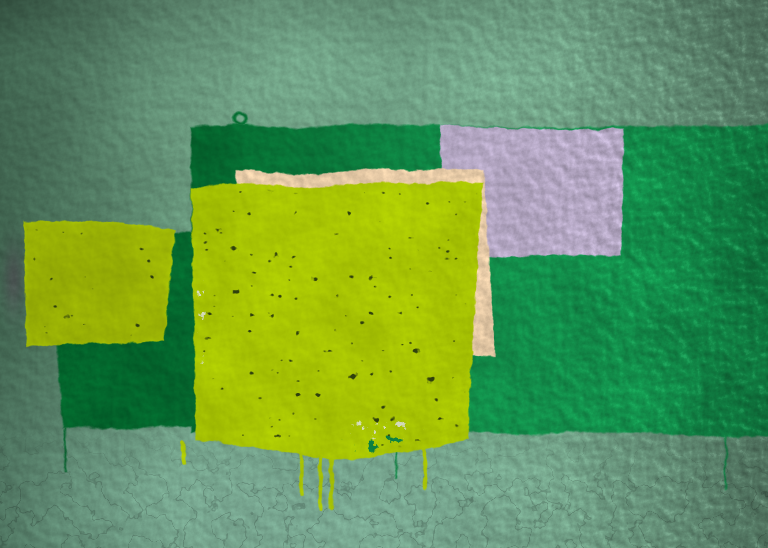
Reproduce this background procedurally as a WebGL 1 fragment shader.

```glsl
precision highp float;
// Painted plaster wall: a dark green band under lilac, peach and lime patches.
// Each patch is a four-sided distance field with noise-frayed edges; drips and
// chips are scattered on top, and a relief from gradient noise lights the plaster.
uniform vec2 u_resolution;

float hash(vec2 p) {
  return fract(sin(dot(p, vec2(127.1, 311.7))) * 43758.5);
}

vec2 gradient(vec2 cell) {
  float a = 6.2832 * hash(cell);
  return vec2(cos(a), sin(a));
}

float noise(vec2 p) {
  vec2 i = floor(p), f = fract(p);
  vec2 u = f * f * f * (f * (f * 6.0 - 15.0) + 10.0);
  vec2 e = vec2(1.0, 0.0);
  float low = mix(dot(gradient(i), f), dot(gradient(i + e), f - e), u.x);
  float high = mix(dot(gradient(i + e.yx), f - e.yx), dot(gradient(i + 1.0), f - 1.0), u.x);
  return mix(low, high, u.y);
}

float fbm(vec2 p) {
  float sum = 0.0, amp = 0.6;
  for (int i = 0; i < 4; i++) {
    sum += amp * noise(p);
    p = p * 2.03 + 17.3;
    amp *= 0.5;
  }
  return sum;
}

// Signed distance outside one edge, with corners listed clockwise
float edge(vec2 p, vec2 a, vec2 b) {
  vec2 d = normalize(b - a);
  return dot(p - a, vec2(-d.y, d.x));
}

float quad(vec2 p, vec2 a, vec2 b, vec2 c, vec2 d) {
  return max(max(edge(p, a, b), edge(p, b, c)), max(edge(p, c, d), edge(p, d, a)));
}

float fill(float d, float soft) {
  return 1.0 - smoothstep(-soft, soft, d);
}

// Vertical run of paint from top to bottom, rounded at the tip
float drip(vec2 p, float x, float top, float bottom, float radius) {
  return length(vec2(p.x - x, p.y - clamp(p.y, bottom, top))) - radius;
}

// Small irregular flakes, at most one per cell
float flakes(vec2 p, float size, float density, float soft) {
  vec2 cell = floor(p / size), f = fract(p / size) - 0.5;
  vec2 shift = 0.5 * vec2(hash(cell + 3.1), hash(cell + 7.7)) - 0.25;
  float radius = mix(0.04, 0.14, pow(hash(cell + 5.3), 3.0));
  float d = length((f - shift) * vec2(0.75, 1.0)) - radius + 0.15 * noise(p * 130.0);
  return fill(d * size, soft) * step(hash(cell), density);
}

float glow(vec2 p, vec2 center, vec2 size) {
  vec2 q = (p - center) / size;
  return exp(-dot(q, q));
}

vec3 wallColor(vec2 p) {
  vec3 c = mix(vec3(0.24, 0.38, 0.30), vec3(0.43, 0.62, 0.51), smoothstep(-0.08, 0.48, p.x));
  c = mix(c, vec3(0.48, 0.66, 0.58), 0.8 * glow(p, vec2(0.55, 0.08), vec2(0.55, 0.22)));
  c = mix(c, vec3(0.46, 0.66, 0.55), 0.7 * glow(p, vec2(0.85, 0.86), vec2(0.45, 0.16)));
  c *= 1.0 - 0.28 * smoothstep(1.0, 1.45, p.x);
  c *= 1.0 - 0.22 * smoothstep(0.85, 1.05, p.y) * (1.0 - 0.5 * p.x);
  c = mix(c, vec3(0.30, 0.27, 0.31), 0.6 * glow(p, vec2(0.025, 0.49), vec2(0.018, 0.06)));
  return c * (1.0 + 0.12 * fbm(p * 5.0));
}

void main() {
  vec2 p = gl_FragCoord.xy / u_resolution.y;
  float soft = 1.0 / u_resolution.y;
  float stain = fbm(p * 9.0);
  vec2 q = p + 0.007 * vec2(fbm(p * 38.0), fbm(p * 38.0 + 50.0));
  q.y += 0.012 * noise(p * vec2(8.0, 3.0));

  // Bare wall, with weathered cracks near the floor
  vec3 color = wallColor(p);
  float cracks = 1.0 - smoothstep(0.0, 0.035, abs(fbm(p * 17.0)));
  color *= 1.0 - 0.16 * cracks * smoothstep(0.26, 0.08, p.y);

  // Green band, its left extension, a dab above and thin runs below
  vec3 green = mix(vec3(0.01, 0.39, 0.17), vec3(0.07, 0.55, 0.29), smoothstep(0.2, 1.0, p.x));
  green *= 1.0 + 0.2 * stain - 0.2 * smoothstep(1.15, 1.45, p.x);
  float band = quad(q, vec2(0.349, 0.767), vec2(1.455, 0.774), vec2(1.455, 0.208), vec2(0.349, 0.208));
  float wing = quad(q, vec2(0.087, 0.573), vec2(0.355, 0.582), vec2(0.355, 0.218), vec2(0.115, 0.225));
  float dab = abs(length(q - vec2(0.438, 0.778)) - 0.011) - 0.003;
  float greenShape = min(min(band, wing), dab);
  for (int i = 0; i < 3; i++) {
    float k = float(i);
    greenShape = min(greenShape, drip(q, 0.12 + 0.602 * k, 0.23, 0.145 - 0.015 * k, 0.0016));
  }
  color = mix(color, green, fill(greenShape, soft * 1.5));

  // Lilac and peach patches
  float lilac = quad(q, vec2(0.804, 0.770), vec2(1.138, 0.767), vec2(1.134, 0.533), vec2(0.804, 0.531));
  color = mix(color, vec3(0.70, 0.65, 0.76) * (1.0 + 0.1 * stain), fill(lilac, soft));
  float peach = quad(q, vec2(0.431, 0.684), vec2(0.882, 0.691), vec2(0.905, 0.352), vec2(0.436, 0.352));
  color = mix(color, vec3(0.90, 0.79, 0.65) * (1.0 + 0.1 * stain), fill(peach, soft));

  // Lime patches; the large one sags at its lower edge and drips
  vec2 s = q + vec2(0.0, 0.034 * glow(p, vec2(0.64, 0.17), vec2(0.17, 0.12)));
  float large = quad(s, vec2(0.349, 0.660), vec2(0.880, 0.666), vec2(0.853, 0.203), vec2(0.358, 0.197));
  float small = quad(q, vec2(0.042, 0.596), vec2(0.320, 0.587), vec2(0.300, 0.375), vec2(0.049, 0.369));
  float patches = min(large, small);
  float lime = patches;
  for (int i = 0; i < 5; i++) {
    float t = float(i) * 0.5 - 1.0;
    float x = 0.585 + 0.22 * t * t * t - 0.03 * t * t;
    lime = min(lime, drip(q, x, 0.19, 0.07 + 0.065 * t * t - 0.02 * t, 0.0035));
  }
  vec3 limeColor = mix(vec3(0.66, 0.77, 0.01), vec3(0.60, 0.69, 0.02), fill(small, 0.01));
  color = mix(color, limeColor * (1.0 + 0.14 * stain), fill(lime, soft));

  // Dark pits inside the lime, pale and green chips where it has worn
  float inside = fill(patches + 0.012, 0.006);
  float pits = flakes(p, 0.037, 0.32, soft) + flakes(p + 0.4, 0.017, 0.10, soft);
  color = mix(color, vec3(0.10, 0.16, 0.06), 0.85 * min(pits, 1.0) * inside);
  float worn = glow(p, vec2(0.70, 0.215), vec2(0.08, 0.025));
  worn = max(worn, 0.75 * glow(p, vec2(0.367, 0.45), vec2(0.013, 0.15)));
  float chips = smoothstep(0.12, 0.2, fbm(p * 55.0) * worn) * fill(patches, soft);
  color = mix(color, vec3(0.83, 0.86, 0.74), chips);
  float bare = smoothstep(0.1, 0.18, fbm(p * 42.0 + 9.0) * glow(p, vec2(0.69, 0.19), vec2(0.07, 0.02)));
  color = mix(color, green, bare * fill(patches, soft));

  // Plaster relief lit from the upper right, glossier on the right
  vec2 grain = p * 48.0;
  float relief = fbm(grain) - fbm(grain + vec2(0.22, 0.28));
  float gloss = mix(0.20, 0.36, smoothstep(0.6, 1.4, p.x)) * (1.0 - 0.6 * fill(lime, soft));
  color *= 1.0 + gloss * relief;
  color += 0.18 * max(relief - 0.15, 0.0) * smoothstep(0.9, 1.4, p.x);
  gl_FragColor = vec4(clamp(color, 0.0, 1.0), 1.0);
}
```
